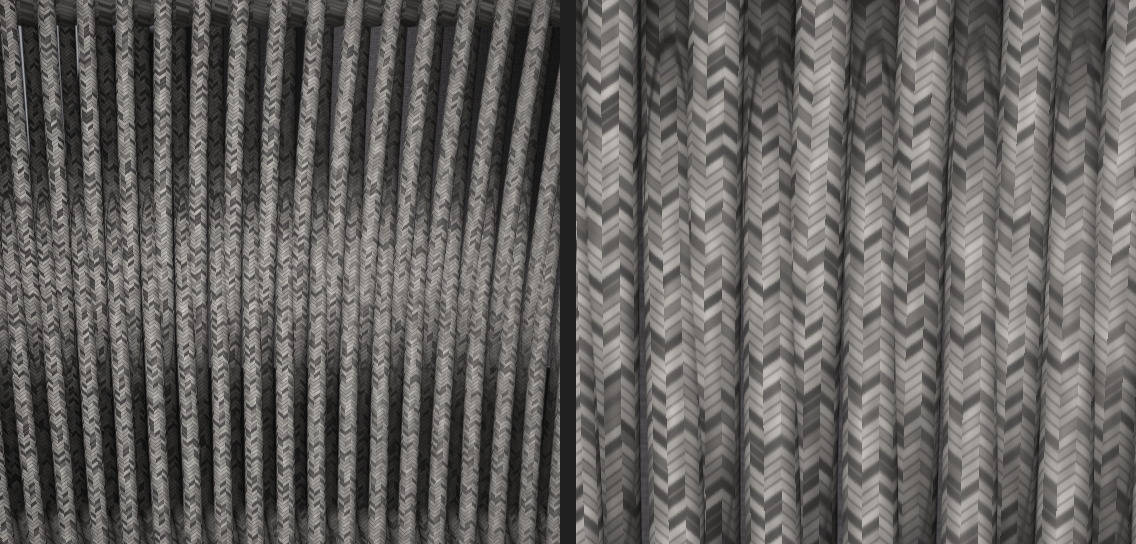
Left, the full canvas; right, a detail of the centre.
Give the GLSL for this texture, as a Shadertoy shader.

```glsl
// Two interleaved rows of braided cord on a chair back: one row is in front at
// the top, the other at the bottom, and they cross at mid height. Each row is a
// numbered family of curves; cords are shaded as cylinders with a herringbone braid.

// Cord centre = c.x + c.y * n + c.z * n * n, with columns for bottom, crossing, top
const mat3 UPPER_ROW = mat3(.094, .0579, -.0001,  .056, .0619, 0.,  .012, .0729, -.00017);
const mat3 LOWER_ROW = mat3(.127, .0579, -.00013, .088, .0635, -.00016, .052, .0685, 0.);
const float CROSSING = .48;      // height where the rows change places
const float ROW_TILT = .1;       // depth gained per unit of height
const float CORD_RADIUS = .0172;
const float STITCH = .0068;      // braid period along a cord
const float BRAID_COLUMNS = 2.5; // braid columns per half cord
const float TOP_BAR = .05;
const float BOTTOM_BAR = .075;
const float SEAT_EDGE = .325;

const vec3 CORD = vec3(.61, .595, .58);
const vec3 CLOTH = vec3(.29, .28, .29);
const vec3 SHADOW = vec3(.065, .064, .066);
const vec3 DAYLIGHT = vec3(.72, .73, .77);

float hash(vec2 p) {
    return fract(sin(dot(p, vec2(127.1, 311.7))) * 43758.5);
}

vec2 gradient(vec2 cell) {
    float a = 6.2832 * hash(cell);
    return vec2(cos(a), sin(a));
}

float gradientNoise(vec2 p) {
    vec2 i = floor(p), f = p - i;
    vec2 w = f * f * f * (f * (f * 6. - 15.) + 10.);
    vec2 e = vec2(0, 1);
    float low = mix(dot(gradient(i), f), dot(gradient(i + e.yx), f - e.yx), w.x);
    float high = mix(dot(gradient(i + e), f - e), dot(gradient(i + 1.), f - 1.), w.x);
    return mix(low, high, w.y);
}

// Row coefficients at height y: a parabola through the three levels
vec3 rowAt(mat3 row, float y) {
    float m = CROSSING;
    return row * vec3((y - m) * (y - 1.) / m, y * (1. - y) / (m * (1. - m)), y * (y - m) / (1. - m));
}

// Fractional cord number at x
float cordNumber(vec3 c, float x) {
    float guess = (x - c.x) / c.y;
    return (x - c.x) / (c.y + c.z * guess);
}

// Herringbone brightness; s runs -1..1 across the cord
float braid(float s, float y, float id, float contrast) {
    float u = asin(clamp(s, -1., 1.)) / 1.5708 * BRAID_COLUMNS + .5;
    float column = floor(u);
    float slant = mod(column, 2.) * 2. - 1.;
    float t = y / STITCH + slant * fract(u) * 1.1 + hash(vec2(id, column));
    float yarn = hash(vec2(floor(t) + 37. * id, column));
    float groove = smoothstep(.2, .5, abs(fract(t) - .5));
    float fleck = smoothstep(.38, .12, yarn) * (1. - groove);
    return 1. + contrast * (.3 * (yarn - .4) - .24 * groove - .4 * fleck);
}

// Colour and coverage of one row; height receives its surface depth
vec4 cordRow(mat3 row, vec2 p, float seed, float light, float tilt, float aa, out float height) {
    vec3 c = rowAt(row, p.y);
    float n = round(cordNumber(c, p.x));
    float id = n + seed;
    float centre = c.x + c.y * n + c.z * n * n + .0022 * gradientNoise(vec2(p.y * 4., id * 1.7));
    float radius = CORD_RADIUS * mix(.86, 1., light);
    float s = (p.x - centre) / radius;
    float dome = sqrt(max(0., 1. - s * s));
    height = tilt * (p.y - CROSSING) + radius * dome;
    float lit = mix(.36, 1., sqrt(max(0., 1. - .85 * pow(s + .12, 2.)))) * mix(.8, 1., dome);
    float wear = 1. + .22 * gradientNoise(vec2(s * 2. + id * 9., p.y * 38.));
    float weave = braid(s, p.y, id, mix(1.1, .65, p.x));
    float coverage = smoothstep(aa, -aa, (abs(s) - 1.) * radius);
    return vec4(CORD * lit * wear * weave * light, coverage);
}

// Wrapped loops along a frame bar; depth is measured inward from the canvas edge
vec4 barLoops(float k, float depth, float thickness, float aa) {
    float s = 2. * fract(k) - 1.;
    float edge = thickness - .014 * s * s;
    float lit = sqrt(1. - .8 * s * s) * mix(.45, 1., smoothstep(0., .04, edge - depth));
    float weave = braid(s * .9, depth, floor(k), .8);
    return vec4(CORD * .58 * lit * weave, smoothstep(-aa, aa, edge - depth));
}

// Cushion, seat edge and daylight seen between the cords
vec3 backdrop(vec2 p, float aa) {
    float thread = gradientNoise(p * vec2(90, 420)) + gradientNoise(p * vec2(420, 90));
    float glow = mix(.95, .35 + .75 * exp(-pow((p.x - .68) / .17, 2.)), smoothstep(.4, .65, p.y));
    float gap = smoothstep(.035, .02, abs(p.x - .535)) * smoothstep(.55, .72, p.y);
    float cushion = smoothstep(.34, .37, p.x) * smoothstep(-aa, aa, p.y - SEAT_EDGE);
    vec3 col = mix(SHADOW, CLOTH * glow * (1. + .2 * thread), cushion * (1. - .85 * gap));
    float seam = smoothstep(.003, .001, abs(p.y - SEAT_EDGE)) * smoothstep(.36, .4, p.x);
    col += .1 * seam;
    float sill = mix(.7, .935, smoothstep(.12, .16, p.x));
    float opening = smoothstep(sill, sill + .03, p.y) * smoothstep(.29, .28, p.x);
    return mix(col, DAYLIGHT, opening);
}

void mainImage(out vec4 fragColor, in vec2 fragCoord) {
    vec2 p = fragCoord / iResolution.y;
    float aa = 1. / iResolution.y;

    // Both rows, each dimming where it recedes
    float upperHeight, lowerHeight;
    float upperLight = mix(.27, 1., smoothstep(.22, .5, p.y));
    float lowerLight = mix(1., .36, smoothstep(.5, .74, p.y));
    vec4 upper = cordRow(UPPER_ROW, p, 0., upperLight, ROW_TILT * .5, aa, upperHeight);
    vec4 lower = cordRow(LOWER_ROW, p, 50., lowerLight, -ROW_TILT * .5, aa, lowerHeight);
    float upperInFront = smoothstep(-.0015, .0015, upperHeight - lowerHeight);
    vec4 front = mix(lower, upper, upperInFront);
    vec4 back = mix(upper, lower, upperInFront);

    // Frame bars sit between the rows
    float topPhase = cordNumber(rowAt(UPPER_ROW, p.y), p.x);
    float bottomPhase = 2. * cordNumber(rowAt(LOWER_ROW, 0.), p.x + .2 * p.y);
    vec4 topBar = barLoops(topPhase, 1. - p.y, TOP_BAR, aa);
    vec4 bottomBar = barLoops(bottomPhase, p.y, BOTTOM_BAR, aa);

    vec3 col = backdrop(p, aa);
    col = mix(col, back.rgb, back.a);
    col = mix(col, topBar.rgb, topBar.a);
    col = mix(col, bottomBar.rgb, bottomBar.a);
    col = mix(col, front.rgb, front.a);

    // Soft fall-off toward the corners
    vec2 q = fragCoord / iResolution.xy - .5;
    fragColor = vec4(col * (1.04 - .5 * dot(q, q)), 1.);
}
```
